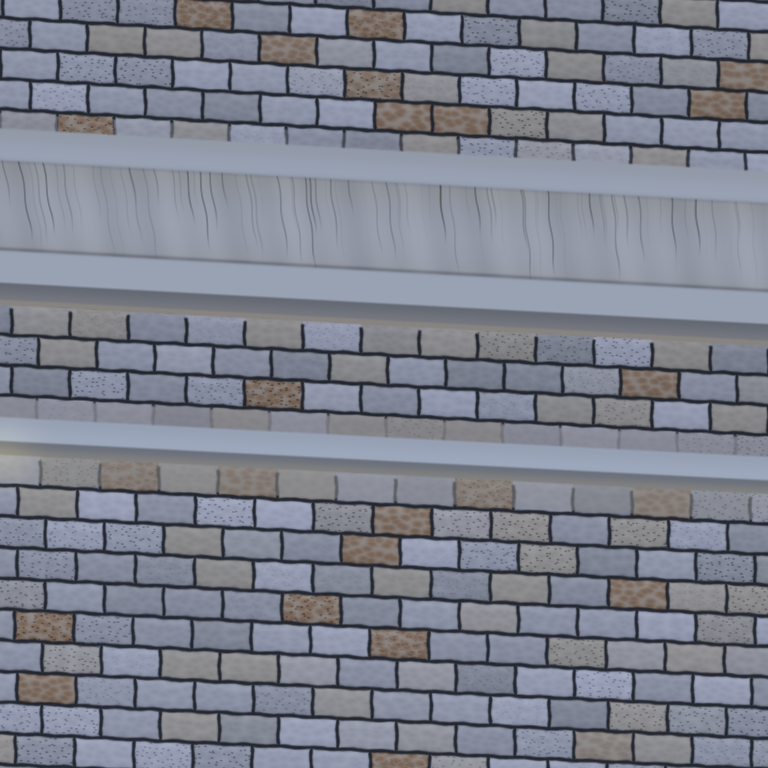
Give the GLSL for this texture, as a Shadertoy shader.

```glsl
// A gently tilted wall of pale stone bricks crossed by a coved cornice and a thin ledge.
// The plane is sheared once, then split into horizontal bands; brick rows are
// repeated cells with hashed tints, and the stone grain is cellular noise.

float hash(vec2 p) {
    vec3 h = fract(p.xyx * 0.1031);
    h += dot(h, h.yzx + 33.33);
    return fract((h.x + h.y) * h.z);
}

// Distance to the nearest scattered point
float cellular(vec2 p) {
    vec2 cell = floor(p);
    float nearest = 1.5;
    for (int j = -1; j <= 1; j++)
        for (int i = -1; i <= 1; i++) {
            vec2 c = cell + vec2(i, j);
            vec2 point = c + vec2(hash(c), hash(c + 57.0));
            nearest = min(nearest, length(p - point));
        }
    return nearest;
}

// Soft switch from 0 to 1 as v passes the edge
float past(float edge, float v) {
    float soft = 0.0016 + 0.5 / iResolution.y;
    return smoothstep(edge - soft, edge + soft, v);
}

vec3 bricks(vec2 p, vec2 start, vec2 size, float shift, float seed, float jointDepth) {
    // Uneven courses
    vec2 wobble = vec2(sin(p.y * 190.0 + p.x * 31.0), sin(p.x * 140.0 + p.y * 47.0));
    vec2 q = (p + 0.0006 * wobble - start) / size;
    float row = floor(q.y);
    q.x += mod(row, 2.0) * shift + 0.08 * (hash(vec2(row, seed)) - 0.5);
    vec2 id = floor(q) + seed;
    vec2 f = fract(q);

    // Tint of each stone: blue grey, some warm grey, a few tan
    float tone = hash(id);
    float warmth = hash(id + 19.0);
    vec3 stone = mix(vec3(0.49, 0.515, 0.575), vec3(0.60, 0.625, 0.715), tone);
    stone = mix(stone, vec3(0.55, 0.545, 0.54), 0.8 * smoothstep(0.62, 0.82, warmth));
    float tan_ = smoothstep(0.91, 0.94, warmth);
    float grain = cellular(p * vec2(75.0, 120.0) + seed);
    float stain = smoothstep(0.75, 0.15, grain);
    stone = mix(stone, vec3(0.48, 0.40, 0.345), tan_ * (0.4 + 0.5 * stain));

    // Grain and dark pits on rougher stones
    float rough = smoothstep(0.55, 0.95, hash(id + 71.0));
    stone += 0.05 * (grain - 0.5);
    stone -= 0.14 * rough * smoothstep(0.3, 0.05, cellular(p * vec2(105.0, 150.0) + 9.0));
    stone += 0.035 * smoothstep(0.4, 0.1, f.y) - 0.03 * smoothstep(0.6, 0.95, f.y);

    // Mortar joints with a ragged edge
    vec2 toEdge = min(f, 1.0 - f) * size;
    float gap = min(toEdge.x * 1.1, toEdge.y) + 0.0009 * (grain - 0.5);
    float blur = 0.0012 + 0.4 / iResolution.y;
    float joint = 1.0 - smoothstep(0.0022 - blur, 0.0022 + blur, gap);
    float halo = 1.0 - smoothstep(0.001, 0.006, gap);
    stone *= 1.0 - 0.14 * halo * jointDepth;
    return mix(stone, vec3(0.125, 0.14, 0.175), joint * jointDepth * 0.95);
}

// Thin rain streaks running down the cove
float streaks(vec2 p, float depth) {
    float total = 0.0;
    for (int layer = 0; layer < 2; layer++) {
        float count = 38.0 + 29.0 * float(layer);
        float lean = mix(0.17, 0.06, p.x) * (p.y - 0.21);
        float x = (p.x - lean + 0.0012 * sin(p.y * 95.0 + p.x * 40.0)) * count;
        vec2 id = vec2(floor(x), 7.0 + float(layer));
        float offset = abs(fract(x) - 0.2 - 0.6 * hash(id)) / count;
        float line = 1.0 - smoothstep(0.0003, 0.0021, offset);
        float reach = 0.45 + 0.7 * hash(id + 31.0);
        total += line * pow(hash(id + 13.0), 2.0) * smoothstep(reach, reach - 0.35, depth);
    }
    return total;
}

void mainImage(out vec4 fragColor, in vec2 fragCoord) {
    vec2 uv = fragCoord / iResolution.xy;
    float down = 1.0 - uv.y;
    // Every course falls slightly to the right
    float v = down - mix(0.059, 0.047, down) * uv.x;
    vec2 p = vec2(uv.x, v);

    // Three brick fields; joints fade where they meet the mouldings
    vec3 color;
    if (v < 0.20) {
        float depth = 1.0 - mix(0.65, 0.1, uv.x) * past(0.147, v);
        color = bricks(p, vec2(0.001, 0.142), vec2(0.0747, 0.0397), 0.5, 3.0, depth) * 0.97;
    } else if (v < 0.56) {
        float depth = past(0.401, v) * (1.0 - 0.72 * past(0.519, v));
        color = bricks(p, vec2(0.017, 0.396), vec2(0.0758, 0.0394), -0.41, 140.0, depth);
        color = mix(color * 0.96, vec3(0.50, 0.49, 0.51), 0.45 * past(0.517, v));
    } else {
        float depth = mix(0.75, 1.0, past(0.627, v)) * past(0.597, v);
        color = bricks(p, vec2(0.056, 0.591), vec2(0.077, 0.0404), 0.45, 260.0, depth);
        color = mix(vec3(0.53, 0.53, 0.53), color, 0.55 + 0.45 * past(0.627, v));
    }

    // Cornice: fillet, streaked cove, lower fillet, shadow
    float cove = clamp((v - 0.21) / 0.114, 0.0, 1.0);
    vec3 coveColor = mix(vec3(0.55, 0.565, 0.595), vec3(0.585, 0.61, 0.665), sin(cove * 2.6));
    coveColor += 0.012 * (sin(uv.x * 43.0 - v * 9.0) + sin(uv.x * 117.0 - v * 20.0));
    coveColor -= vec3(0.15, 0.155, 0.17) * streaks(p, cove);
    vec3 cornice = mix(vec3(0.57, 0.60, 0.655), vec3(0.595, 0.63, 0.70), smoothstep(0.167, 0.2, v));
    cornice = mix(cornice, coveColor, past(0.209, v));
    cornice = mix(cornice, vec3(0.60, 0.635, 0.70), past(0.326, v));
    cornice -= 0.12 * exp(-pow((v - 0.324) / 0.0028, 2.0)) + 0.04 * exp(-pow((v - 0.209) / 0.003, 2.0));
    vec3 shade = mix(vec3(0.39, 0.41, 0.45), vec3(0.46, 0.47, 0.50), smoothstep(0.368, 0.392, v));
    cornice = mix(cornice, shade, past(0.368, v));
    cornice = mix(cornice, vec3(0.53, 0.515, 0.50), past(0.390, v));
    color = mix(color, cornice, past(0.167, v) * (1.0 - past(0.397, v)));

    // Thin ledge and the shadow below it
    vec3 ledge = mix(vec3(0.585, 0.625, 0.70), vec3(0.61, 0.655, 0.735), smoothstep(0.543, 0.57, v));
    ledge = mix(ledge, mix(vec3(0.42, 0.44, 0.48), vec3(0.50, 0.50, 0.50), smoothstep(0.576, 0.592, v)), past(0.574, v));
    color = mix(color, ledge, past(0.543, v) * (1.0 - past(0.592, v)));

    // Warm glow at the left end of the ledge
    float glow = exp(-dot((p - vec2(0.0, 0.59)) * vec2(22.0, 26.0), (p - vec2(0.0, 0.59)) * vec2(22.0, 26.0)));
    color += vec3(0.09, 0.08, 0.02) * glow;
    fragColor = vec4(clamp(color, 0.0, 1.0), 1.0);
}
```
